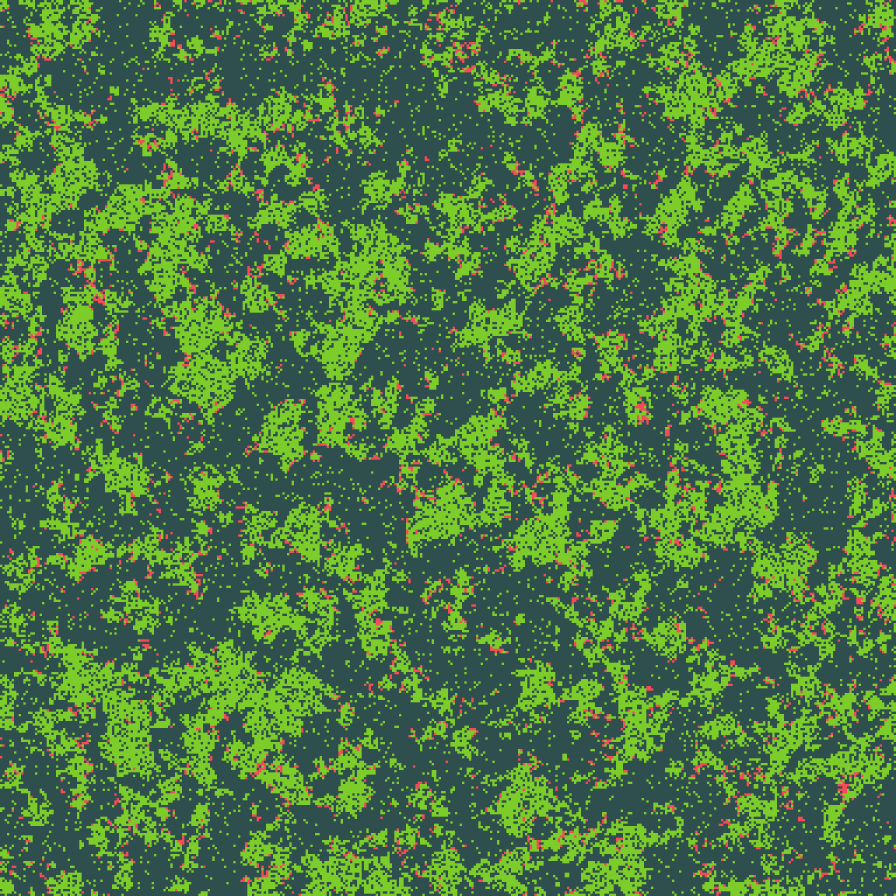
This texture is drawn by a WebGL 2 fragment shader. Its source:

```glsl
#version 300 es
precision highp float;
precision highp int;
// Ragged green growth on dark slate ground, with short red chains along its rims.
// Layered cellular noise sets a growth density; a fine square grid then picks
// ground, plant or ember for each cell, filtered by its coverage of the pixel.

uniform vec2 u_resolution;
out vec4 outColor;

const float GRID = 384.0;   // cells across the canvas
const float RIM = 0.13;     // field value at the edge of the growth
const vec3 GROUND = vec3(0.184, 0.310, 0.310);
const vec3 PLANT = vec3(0.490, 0.805, 0.165);
const vec3 EMBER = vec3(0.960, 0.290, 0.345);

// Three random values in 0..1 for an integer cell and a seed
vec3 hash3(vec2 cell, int seed) {
    uvec3 v = uvec3(ivec3(ivec2(cell) + 4096, seed));
    v = v * 1664525u + 1013904223u;
    v.x += v.y * v.z;
    v.y += v.z * v.x;
    v.z += v.x * v.y;
    v ^= v >> 16u;
    v.x += v.y * v.z;
    v.y += v.z * v.x;
    v.z += v.x * v.y;
    return vec3(v >> 8u) / 16777216.0;
}

// Cellular noise: soft round bumps of random sign at jittered points
float bumpNoise(vec2 p, int seed) {
    vec2 home = floor(p);
    float sum = 0.0;
    for (int y = -1; y <= 1; y++) {
        for (int x = -1; x <= 1; x++) {
            vec2 cell = home + vec2(x, y);
            vec3 rnd = hash3(cell, seed);
            vec2 d = p - cell - rnd.xy;
            float fall = max(1.0 - dot(d, d), 0.0);
            sum += (2.0 * rnd.z - 1.0) * fall * fall * fall;
        }
    }
    return sum;
}

// Layers from broad patches down to frayed edges
float growthField(vec2 uv) {
    float sum = 0.0;
    float scale = 23.0;
    float weight = 0.85;
    for (int i = 0; i < 4; i++) {
        sum += weight * bumpNoise(uv * scale + 7.3 * float(i), i + 1);
        scale *= 1.97;
        weight *= 0.85;
    }
    return sum;
}

// Colour of one grid cell
vec3 cellColor(vec2 cell) {
    vec2 uv = (cell + 0.5) / GRID;
    vec3 rnd = hash3(cell, 31);
    float field = growthField(uv);
    float density = mix(0.055, 0.78, smoothstep(RIM - 0.16, RIM + 0.16, field));
    vec3 color = rnd.x < density ? PLANT : GROUND;

    // embers gather in short runs on the rim
    bool onRim = abs(field - RIM) < 0.09;
    bool alight = bumpNoise(uv * 75.0, 17) > 0.17;
    return onRim && alight && rnd.y < 0.68 ? EMBER : color;
}

// Box filter over the cells that one pixel covers
vec3 filteredGrid(vec2 p, float width) {
    vec2 low = p - 0.5 * width;
    vec2 cell = floor(low);
    vec2 share = clamp((low - cell + width - 1.0) / width, 0.0, 1.0);
    vec3 bottom = mix(cellColor(cell), cellColor(cell + vec2(1, 0)), share.x);
    vec3 top = mix(cellColor(cell + vec2(0, 1)), cellColor(cell + 1.0), share.x);
    return mix(bottom, top, share.y);
}

void main() {
    float cellsPerPixel = GRID / u_resolution.y;
    vec3 color = filteredGrid(gl_FragCoord.xy * cellsPerPixel, cellsPerPixel);
    outColor = vec4(color, 1.0);
}
```
